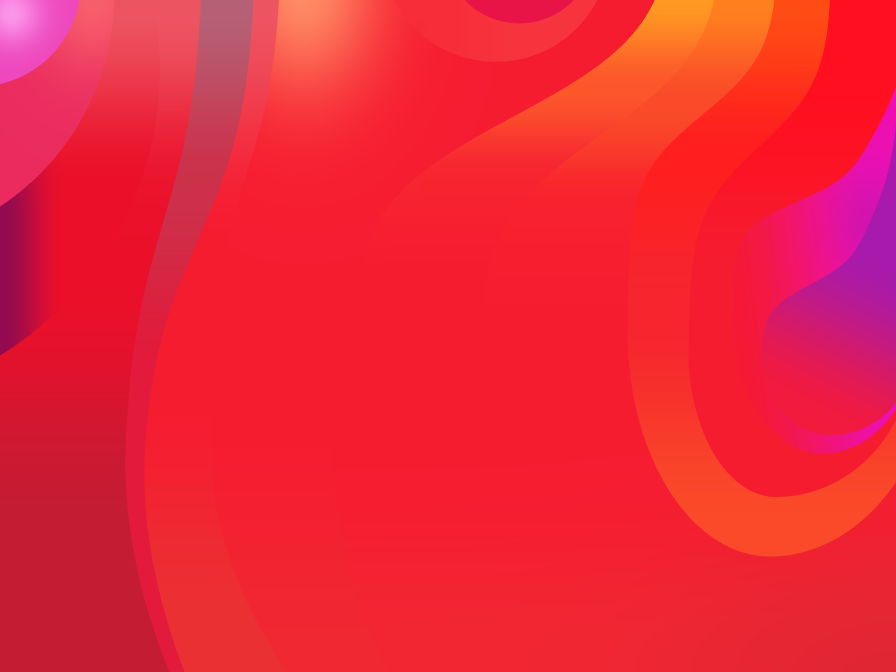
Write a Shadertoy shader that draws this background.

```glsl
// Flowing red abstract background: folded ribbons, orange bands and a violet pool.

// Layout space: 7.68 wide, 5.76 high, y pointing down from the top edge.
const vec2 SPACE = vec2(7.68, 5.76);
const float BEND_START = 3.8;   // depth where the left ribbons turn outward

const vec3 RED = vec3(0.965, 0.11, 0.19);
const vec3 SCARLET = vec3(1.0, 0.06, 0.12);
const vec3 CRIMSON = vec3(0.92, 0.06, 0.165);
const vec3 WINE = vec3(0.765, 0.11, 0.20);
const vec3 CORAL = vec3(0.93, 0.33, 0.38);
const vec3 MAUVE = vec3(0.71, 0.38, 0.46);
const vec3 PLUM = vec3(0.57, 0.04, 0.32);
const vec3 PINK = vec3(0.93, 0.28, 0.74);
const vec3 LILAC = vec3(1.0, 0.66, 0.96);
const vec3 ROSE = vec3(0.92, 0.17, 0.37);
const vec3 AMBER = vec3(1.0, 0.60, 0.13);
const vec3 ORANGE = vec3(1.0, 0.50, 0.12);
const vec3 VERMILION = vec3(1.0, 0.30, 0.08);
const vec3 EMBER = vec3(0.98, 0.29, 0.16);
const vec3 PEACH = vec3(1.0, 0.57, 0.40);
const vec3 MAGENTA = vec3(0.93, 0.06, 0.70);
const vec3 VIOLET = vec3(0.66, 0.10, 0.67);

float pixelSize() { return SPACE.y / iResolution.y; }

// Antialiased coverage; the distance is positive inside.
float cover(float d) { return clamp(d / pixelSize() + 0.5, 0.0, 1.0); }

float disc(vec2 p, vec2 center, float radius) {
    return cover(radius - length(p - center));
}

float glow(vec2 p, vec2 center, vec2 size) {
    vec2 q = (p - center) / size;
    return exp(-dot(q, q));
}

vec3 ramp(float t, vec3 a, vec3 b, vec3 c) {
    return mix(mix(a, b, smoothstep(0.0, 0.5, t)), c, smoothstep(0.5, 1.0, t));
}

// Coverage right of a ribbon edge; shape = (low x, span, middle y, softness).
float ribbon(vec2 p, vec4 shape, float bend) {
    float s = 1.0 / (1.0 + exp((p.y - shape.z) / shape.w));
    float b = max(p.y - BEND_START, 0.0) / (SPACE.y - BEND_START);
    float slope = shape.y * s * (1.0 - s) / shape.w;
    return cover((p.x - shape.x - shape.y * s - bend * b * b) / sqrt(1.0 + slope * slope));
}

// S-shaped edge closed below by a lopsided ellipse.
// bowl = (center x, center y, right radius, lower radius).
float fold(vec2 p, vec4 shape, float skew, vec4 bowl) {
    float h = p.y - shape.z;
    float s = 1.0 / (1.0 + exp(h / shape.w * (1.0 + skew * tanh(h / 0.3))));
    float slope = shape.y * s * (1.0 - s) / shape.w;
    float upper = (p.x - shape.x - shape.y * s) / sqrt(1.0 + slope * slope);
    vec2 q = p - bowl.xy;
    vec2 radii = vec2(q.x < 0.0 ? bowl.x - shape.x : bowl.z, bowl.w);
    float k = length(q / radii);
    float lower = (1.0 - k) * k / max(length(q / (radii * radii)), 1e-4);
    return cover(q.y < 0.0 ? upper : lower);
}

vec3 leftSide(vec2 p) {
    vec3 col = ramp(p.y / 4.6, CORAL, CRIMSON, WINE);
    col = mix(col, CRIMSON, 0.8 * smoothstep(0.3, 1.9, p.y) * smoothstep(3.8, 2.0, p.y));

    // Nested corner arcs
    vec3 shade = mix(CORAL, CRIMSON, smoothstep(0.0, 1.6, p.y));
    float plum = smoothstep(0.55, 0.0, p.x) * smoothstep(0.8, 1.8, p.y);
    col = mix(col, mix(shade, PLUM, plum), disc(p, vec2(-1.5, 0.6), 2.87));
    vec3 rose = mix(ROSE, CORAL + 0.04, glow(p, vec2(0.8, 0.0), vec2(0.5, 0.6)));
    col = mix(col, rose, disc(p, vec2(-1.2, -0.05), 2.18));
    vec3 pink = mix(PINK, LILAC, 0.8 * glow(p, vec2(0.1, 0.12), vec2(0.25)));
    col = mix(col, pink, disc(p, vec2(-0.2, -0.15), 0.893));

    // Long hanging ribbons
    vec3 veil = ramp(p.y / 3.2, MAUVE, vec3(0.80, 0.19, 0.29), vec3(0.89, 0.10, 0.23));
    col = mix(col, veil, ribbon(p, vec4(1.05, 0.70, 1.9, 0.60), 0.40));
    vec3 lowGlow = vec3(0.92, 0.19, 0.20);
    vec3 strip = mix(CORAL, RED, smoothstep(0.0, 2.0, p.y));
    strip = mix(strip, lowGlow, smoothstep(3.4, 5.4, p.y));
    col = mix(col, strip, ribbon(p, vec4(1.20, 1.0, 2.05, 0.58), 0.38));
    vec3 body = mix(RED, lowGlow, 0.6 * smoothstep(3.6, 5.7, p.y));
    body = mix(body, PEACH, 0.95 * glow(p, vec2(2.6, -0.1), vec2(0.65, 0.9)));
    col = mix(col, body, ribbon(p, vec4(1.80, 0.62, 1.5, 0.50), 0.66));
    vec3 center = mix(RED, vec3(0.95, 0.15, 0.20), smoothstep(4.0, 5.6, p.y));
    float reveal = smoothstep(3.0, 4.6, p.y);
    return mix(col, center, reveal * ribbon(p, vec4(2.85, 0.0, 1.0, 1.0), 0.47));
}

vec3 rightSide(vec2 p, vec3 col) {
    // Dusky lower corner
    col = mix(col, vec3(0.86, 0.15, 0.20), 0.8 * glow(p, vec2(7.7, 5.9), vec2(1.8, 1.1)));

    // Orange bands, melting into the red
    vec3 amber = ramp(p.y / 1.5, AMBER, EMBER + vec3(0.01, 0.05, 0.01), vec3(0.97, 0.16, 0.19));
    float amberFade = smoothstep(2.4, 1.0, p.y);
    col = mix(col, amber, amberFade * fold(p, vec4(3.0, 2.8, 1.0, 0.38), 0.0, vec4(7.0, 9.0, 4.0, 4.0)));
    vec3 orange = ramp(p.y / 1.8, ORANGE, EMBER, vec3(0.975, 0.13, 0.18));
    float orangeFade = smoothstep(2.9, 1.3, p.y);
    col = mix(col, orange, orangeFade * fold(p, vec4(4.1, 2.12, 1.15, 0.38), 0.0, vec4(7.0, 9.0, 4.0, 4.0)));
    vec3 loop = ramp(p.y / 2.6, VERMILION, vec3(1.0, 0.12, 0.12), vec3(0.965, 0.145, 0.18));
    loop = mix(loop, EMBER, smoothstep(2.7, 4.5, p.y));
    col = mix(col, loop, fold(p, vec4(5.38, 1.29, 0.98, 0.27), 0.0, vec4(6.6, 2.85, 1.45, 1.92)));
    vec3 inner = mix(SCARLET, RED, smoothstep(0.8, 2.4, p.y));
    col = mix(col, inner, fold(p, vec4(5.90, 1.23, 1.25, 0.29), 0.0, vec4(6.65, 3.0, 1.17, 1.26)));

    // Magenta rim, reddening toward the left
    float heat = smoothstep(6.2, 7.55, p.x + 0.12 * (2.0 - p.y));
    vec3 rim = mix(vec3(0.96, 0.10, 0.21), MAGENTA, heat);
    rim = mix(rim, VIOLET, 0.4 * glow(p, vec2(7.45, 1.9), vec2(0.3, 0.4)));
    col = mix(col, rim, fold(p, vec4(6.28, 1.57, 1.62, 0.21), 0.5, vec4(7.05, 2.75, 0.84, 1.14)));

    // Violet pool
    float warmth = smoothstep(2.1, 3.75, p.y + 0.5 * (7.3 - p.x));
    vec3 pool = mix(VIOLET, vec3(0.95, 0.10, 0.24), warmth);
    return mix(col, pool, fold(p, vec4(6.52, 1.20, 2.34, 0.19), 0.5, vec4(7.12, 3.0, 0.71, 0.73)));
}

void mainImage(out vec4 fragColor, in vec2 fragCoord) {
    vec2 uv = fragCoord / iResolution.xy;
    vec2 p = vec2(uv.x, 1.0 - uv.y) * SPACE;
    vec3 col = leftSide(p);

    // Hanging discs at the top
    vec3 halo = mix(vec3(0.97, 0.22, 0.25), RED, 0.4 * smoothstep(4.6, 3.4, p.x));
    col = mix(col, halo, 0.85 * disc(p, vec2(4.25, -0.45), 0.98));
    col = mix(col, vec3(0.91, 0.08, 0.28), disc(p, vec2(4.45, -0.45), 0.65));

    fragColor = vec4(rightSide(p, col), 1.0);
}
```
